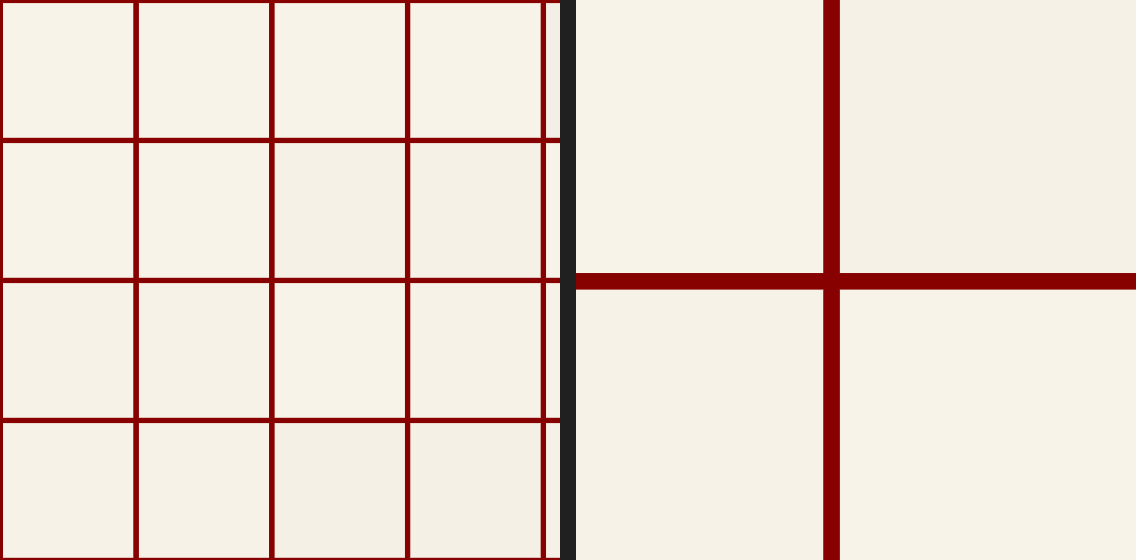
Left: the whole. Right: its middle third, enlarged.
Give the GLSL for this pattern, as a Shadertoy shader.

```glsl
// Dark red grid lines over cream tiles, each tile slightly different in tint.

float hash(vec2 p) {
    return fract(sin(dot(p, vec2(127.1, 311.7))) * 43758.5453);
}

// Cream with a small shift in brightness and warmth per tile
vec3 tileColor(vec2 id) {
    float dim = pow(hash(id + 3.7), 3.0);
    float green = pow(hash(id + 19.3), 6.0);
    vec3 cream = vec3(0.969, 0.953, 0.910);
    return cream - dim * vec3(0.012, 0.015, 0.010) - green * vec3(0.009, 0.0, 0.008);
}

void mainImage(out vec4 fragColor, in vec2 fragCoord) {
    vec2 uv = fragCoord / iResolution.y;
    float pixel = 1.0 / iResolution.y;

    // Tiles a little taller than wide: 4.125 across, 4 down
    vec2 pitch = vec2(8.0 / 33.0, 0.25);
    vec2 grid = (uv - vec2(0.0006, -0.0008)) / pitch;

    // Distance to the nearest line on either axis
    vec2 toLine = abs(fract(grid + 0.5) - 0.5) * pitch;
    float edge = min(toLine.x, toLine.y) - 0.0049;
    float line = 1.0 - smoothstep(-0.5 * pixel, 0.5 * pixel, edge);

    vec3 color = mix(tileColor(floor(grid)), vec3(0.535, 0.004, 0.004), line);
    fragColor = vec4(color, 1.0);
}
```
